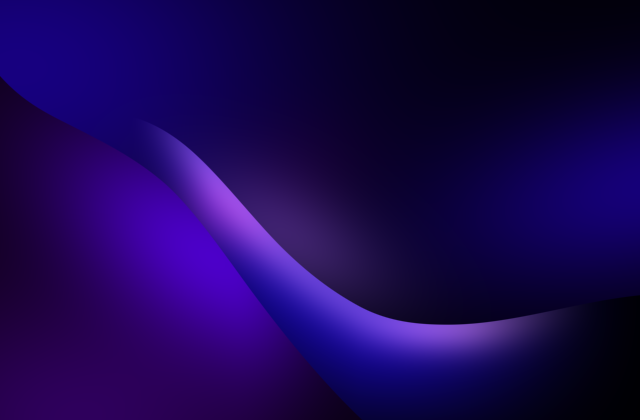
Give the GLSL for this background, as a WebGL 1 fragment shader.

```glsl
precision highp float;
// A dark indigo backdrop with soft glows, crossed by a lit ribbon and a violet
// front sheet. Both silhouettes are chains of cubic Hermite spans; all light is
// built from tilted Gaussian glows and falloff with depth below each edge.

uniform vec2 u_resolution;

// Cubic between two knots, each given as (x, height, slope).
float span(float x, vec3 a, vec3 b) {
  float w = b.x - a.x;
  float t = clamp((x - a.x) / w, 0.0, 1.0);
  float s = 1.0 - t;
  return s * s * ((1.0 + 2.0 * t) * a.y + t * w * a.z)
       + t * t * ((1.0 + 2.0 * s) * b.y - s * w * b.z);
}

float frontEdge(float x) {
  vec3 k1 = vec3(0.12, 0.694, -0.78);
  vec3 k2 = vec3(0.25, 0.573, -1.25);
  vec3 k3 = vec3(0.38, 0.334, -2.1);
  if (x < k1.x) return span(x, vec3(0.0, 0.819, -1.7), k1);
  if (x < k2.x) return span(x, k1, k2);
  if (x < k3.x) return span(x, k2, k3);
  // Past the last knot the sheet drops below the canvas.
  return span(x, k3, vec3(0.566, 0.0, -1.45)) - 1.45 * max(x - 0.566, 0.0);
}

float ribbonEdge(float x) {
  vec3 k1 = vec3(0.30, 0.640, -1.35);
  vec3 k2 = vec3(0.42, 0.443, -1.65);
  vec3 k3 = vec3(0.56, 0.272, -0.83);
  vec3 k4 = vec3(0.70, 0.227, 0.0);
  if (x < k1.x) return span(x, vec3(0.2, 0.724, -0.35), k1);
  if (x < k2.x) return span(x, k1, k2);
  if (x < k3.x) return span(x, k2, k3);
  if (x < k4.x) return span(x, k3, k4);
  return span(x, k4, vec3(1.0, 0.297, 0.15));
}

// Turns a vertical gap into an approximate distance from a sloped edge.
float depth(float gap, float rise) {
  float slope = rise / 0.004 * u_resolution.y / u_resolution.x;
  return gap * inversesqrt(1.0 + slope * slope);
}

// Gaussian spot; radii run along and across the given axis.
float glow(vec2 p, vec2 centre, vec2 axis, vec2 radii) {
  vec2 a = normalize(axis);
  vec2 d = p - centre;
  vec2 q = vec2(dot(d, a), dot(d, vec2(-a.y, a.x))) / radii;
  return exp(-dot(q, q));
}

vec3 backdrop(vec2 p) {
  vec3 c = vec3(0.004, 0.0, 0.03);
  c += vec3(0.085, 0.0, 0.47) * glow(p, vec2(0.03, 0.84), vec2(1.0, 0.0), vec2(0.45));
  c += vec3(0.08, 0.0, 0.44) * glow(p, vec2(1.02, 0.56), vec2(2.0, 1.0), vec2(0.36, 0.22));
  // Violet haze cast above the ribbon.
  c += vec3(0.21, 0.135, 0.28) * glow(p, vec2(0.45, 0.43), vec2(0.65, -0.76), vec2(0.2, 0.11));
  c += vec3(0.04, 0.0, 0.03) * glow(p, vec2(0.47, 0.6), vec2(1.0, 0.0), vec2(0.12, 0.15));
  return c;
}

vec3 ribbon(vec2 p, float d) {
  float body = exp(-d * d / 0.048) * (1.0 - smoothstep(0.55, 1.04, p.x));
  float rim = exp(-d * d / 0.0042) * (1.0 - smoothstep(0.72, 0.95, p.x));
  vec3 c = vec3(0.0, 0.0, 0.01);
  c += vec3(0.08, 0.02, 0.66) * body;
  c += vec3(0.30, 0.22, 0.16) * rim;
  // Hot spots on the shoulder and in the trough.
  c += vec3(0.26, 0.07, 0.08) * glow(p, vec2(0.35, 0.5), vec2(0.6, -0.8), vec2(0.13, 0.08));
  c += vec3(0.16, 0.08, 0.14) * glow(p, vec2(0.69, 0.21), vec2(1.0, 0.0), vec2(0.1, 0.06));
  return c;
}

vec3 frontSheet(vec2 p) {
  vec3 c = vec3(0.05, 0.0, 0.08);
  c += vec3(0.23, 0.0, 0.67) * glow(p, vec2(0.33, 0.4), vec2(-0.6, 0.8), vec2(0.34, 0.17));
  c += vec3(0.13, 0.0, 0.28) * glow(p, vec2(0.12, 0.0), vec2(1.0, 0.0), vec2(0.3, 0.32));
  return c * (1.0 - 0.55 * smoothstep(0.36, 0.56, p.x));
}

void main() {
  vec2 p = gl_FragCoord.xy / u_resolution;
  float soft = 0.8 / u_resolution.y;
  float l = p.x - 0.002;
  float r = p.x + 0.002;

  float ribbonDepth = depth(ribbonEdge(p.x) - p.y, ribbonEdge(r) - ribbonEdge(l));
  float frontDepth = depth(frontEdge(p.x) - p.y, frontEdge(r) - frontEdge(l));

  // The ribbon fades into the backdrop at its left end.
  float ribbonMask = smoothstep(-soft, soft, ribbonDepth) * smoothstep(0.2, 0.34, p.x);
  vec3 color = mix(backdrop(p), ribbon(p, ribbonDepth), ribbonMask);
  color = mix(color, frontSheet(p), smoothstep(-soft, soft, frontDepth));
  gl_FragColor = vec4(color, 1.0);
}
```
